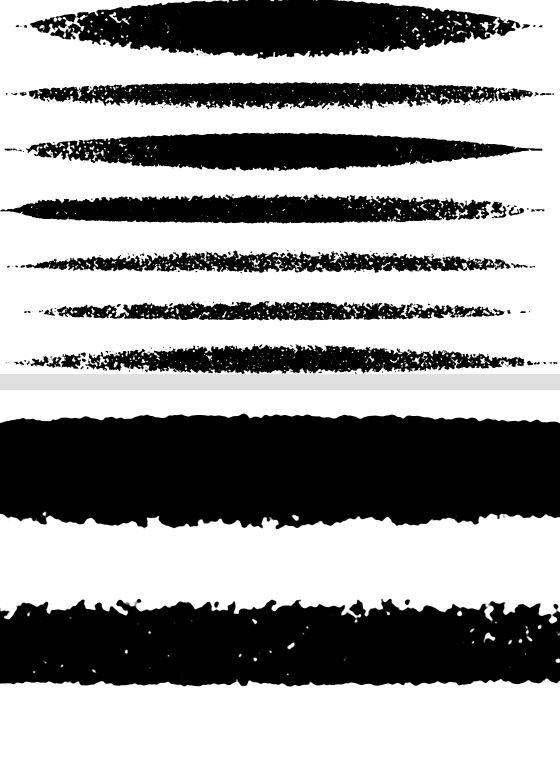
Top: the whole. Bottom: its middle third, enlarged.
Write a Shadertoy shader that draws this pattern.

```glsl
// Seven dry-brush charcoal strokes stacked on white paper, each tapering to
// thin tips. A tapered outline sets the ink coverage of each stroke, and
// thresholded grain noise breaks that coverage into specks and frayed edges.

const int STROKES = 7;

// Left end, right end, axis height, grain size (in canvas heights)
const vec4 place[STROKES] = vec4[STROKES](
    vec4(0.030, 1.450, 0.930, 0.0090),
    vec4(0.016, 1.480, 0.748, 0.0058),
    vec4(0.010, 1.450, 0.600, 0.0066),
    vec4(0.000, 1.455, 0.438, 0.0064),
    vec4(0.020, 1.440, 0.287, 0.0054),
    vec4(0.065, 1.420, 0.166, 0.0062),
    vec4(0.000, 1.490, 0.029, 0.0056));

// Reach above the axis, reach below, left taper power, right taper power
const vec4 taper[STROKES] = vec4[STROKES](
    vec4(0.066, 0.078, 0.90, 0.95),
    vec4(0.027, 0.038, 0.55, 0.60),
    vec4(0.039, 0.051, 0.75, 1.15),
    vec4(0.038, 0.030, 0.35, 0.50),
    vec4(0.041, 0.014, 0.75, 0.65),
    vec4(0.026, 0.019, 0.50, 0.70),
    vec4(0.046, 0.026, 0.85, 0.95));

// Ink coverage at the left, middle and right
const vec3 coverage[STROKES] = vec3[STROKES](
    vec3(0.60, 1.00, 0.61),
    vec3(0.64, 0.90, 0.64),
    vec3(0.57, 1.05, 0.80),
    vec3(0.88, 0.90, 0.55),
    vec3(0.66, 0.70, 0.68),
    vec3(0.60, 0.72, 0.55),
    vec3(0.54, 0.82, 0.58));

// Softness of the top and bottom edges, relative to the reach
const vec2 softness[STROKES] = vec2[STROKES](
    vec2(0.20, 0.45),
    vec2(0.25, 1.00),
    vec2(0.20, 0.40),
    vec2(0.65, 0.22),
    vec2(0.80, 0.90),
    vec2(0.80, 0.30),
    vec2(0.60, 0.75));

float hash(vec2 p) {
    vec3 q = fract(p.xyx * 0.1031);
    q += dot(q, q.yzx + 33.33);
    return fract((q.x + q.y) * q.z);
}

float valueNoise(vec2 p) {
    vec2 cell = floor(p), f = fract(p);
    f = f * f * (3.0 - 2.0 * f);
    return mix(mix(hash(cell), hash(cell + vec2(1, 0)), f.x),
               mix(hash(cell + vec2(0, 1)), hash(cell + vec2(1, 1)), f.x), f.y);
}

// Two rotated octaves hide the lattice
float grain(vec2 p) {
    p = mat2(0.8, 0.6, -0.6, 0.8) * p + 200.0;
    return mix(valueNoise(p), valueNoise(p.yx * 1.9 + 71.0), 0.3);
}

float strokeInk(vec2 p, int i) {
    vec4 pos = place[i], shape = taper[i];
    float t = (p.x - pos.x) / (pos.y - pos.x);
    float y = p.y - pos.z;
    if (t <= 0.0 || t >= 1.0 || y > shape.x * 1.3 || y < -shape.y * 1.3) return 0.0;

    // Outline: swollen body between needle-thin tips
    float tip = min(t, 1.0 - t);
    float body = pow(4.0 * t * (1.0 - t), mix(shape.z, shape.w, t));
    body *= smoothstep(0.01, 0.075, tip);
    vec2 reach = shape.xy * body + 0.0028;

    // Coverage fades towards both edges
    vec2 inside = (1.1 - vec2(y, -y) / reach) / softness[i];
    float edge = clamp(min(inside.x, inside.y), 0.0, 1.0);
    edge = 1.0 - (1.0 - edge) * (1.0 - edge);

    // Pressure varies along the stroke, with slow drifting patches
    vec3 c = coverage[i];
    float pressure = mix(mix(c.x, c.y, smoothstep(0.05, 0.45, t)), c.z,
                         smoothstep(0.55, 0.92, t));
    pressure += 0.14 * (valueNoise(p * vec2(16.0, 45.0) + float(i) * 17.0) - 0.5);
    pressure *= mix(0.78, 1.0, smoothstep(0.0, 0.08, tip));

    float speck = grain(p / pos.w + float(i) * 37.0);
    return smoothstep(-0.04, 0.04, pressure * edge - speck);
}

void mainImage(out vec4 fragColor, in vec2 fragCoord) {
    // Average a 3 x 3 grid of samples so fine specks stay smooth
    float ink = 0.0;
    for (int s = 0; s < 9; s++) {
        vec2 offset = (vec2(s % 3, s / 3) - 1.0) / 3.0;
        vec2 p = (fragCoord + offset) / iResolution.y;
        float dark = 0.0;
        for (int i = 0; i < STROKES; i++) dark = max(dark, strokeInk(p, i));
        ink += dark / 9.0;
    }
    fragColor = vec4(vec3(1.0 - ink), 1.0);
}
```
